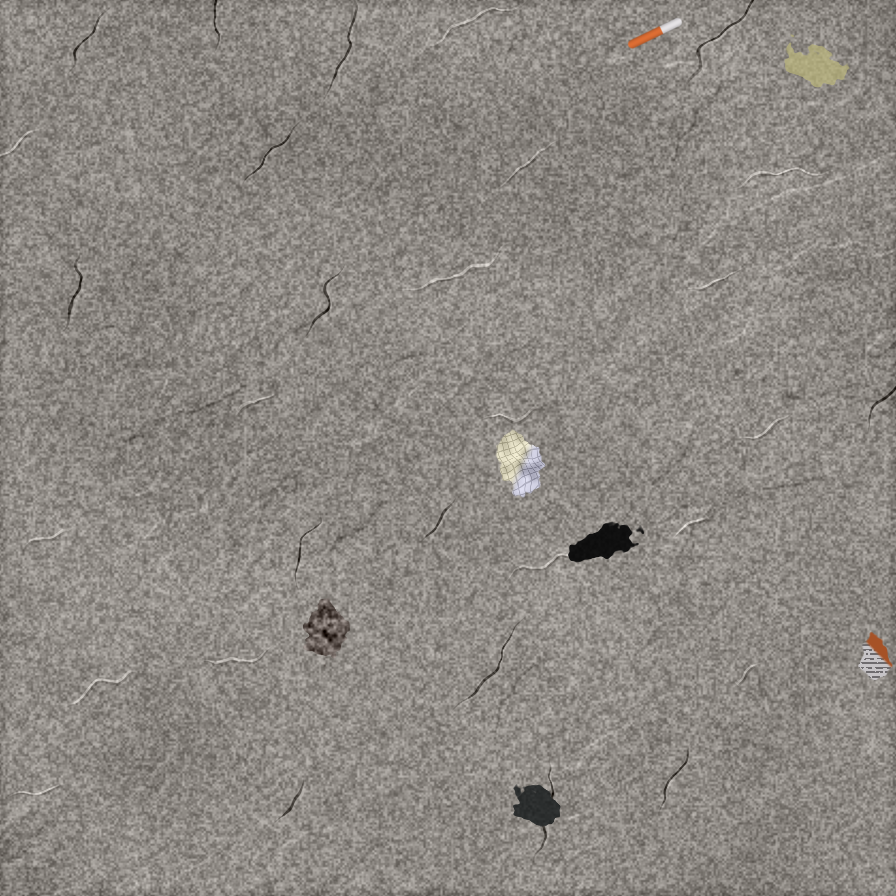
Write a three.js fragment shader that draws this texture.

```glsl
// Grey rough stone slab with grain, flaked ledges, fine cracks and a few bits of litter.
varying vec2 vUv;

const vec3 STONE = vec3(0.550, 0.532, 0.511);
const vec3 ORANGE = vec3(0.87, 0.43, 0.20);
const vec3 WHITE = vec3(0.90, 0.89, 0.90);
const vec3 OLIVE = vec3(0.68, 0.66, 0.49);
const vec3 CREAM = vec3(0.84, 0.82, 0.72);
const vec3 LAVENDER = vec3(0.76, 0.76, 0.83);
const vec3 BROWN = vec3(0.36, 0.32, 0.30);
const vec3 BLACK = vec3(0.06, 0.06, 0.06);
const vec3 CHARCOAL = vec3(0.17, 0.18, 0.18);
const float FINE_GRAIN = 0.23;
const float COARSE_GRAIN = 0.14;
const float MOTTLE = 0.12;
const float LEDGE_DEPTH = 0.11;
const float ROUGHNESS = 0.22;
const float CRACK_WIDTH = 0.0013;
const float EDGE = 0.0011;
const vec2 LIGHT = vec2(-0.0009, 0.0012);
const int CRACKS = 30;

float hash(vec2 p) {
  vec3 q = fract(p.xyx * 0.1031);
  q += dot(q, q.yzx + 33.33);
  return fract((q.x + q.y) * q.z);
}

float noise(vec2 p) {
  vec2 i = floor(p), f = fract(p);
  f = f * f * (3.0 - 2.0 * f);
  return mix(mix(hash(i), hash(i + vec2(1, 0)), f.x),
             mix(hash(i + vec2(0, 1)), hash(i + 1.0), f.x), f.y);
}

float fbm(vec2 p) {
  float sum = 0.0, amp = 0.5;
  for (int i = 0; i < 5; i++) {
    sum += amp * noise(p);
    p = mat2(1.6, 1.2, -1.2, 1.6) * p + 17.3;
    amp *= 0.5;
  }
  return sum;
}

vec2 turn(vec2 p, float a) {
  return vec2(cos(a) * p.x + sin(a) * p.y, cos(a) * p.y - sin(a) * p.x);
}

// Terraced height: thin flakes of stone that end in ragged ledges
float ledges(vec2 p) {
  vec2 q = turn(p, 0.6) * vec2(3.2, 5.0);
  float level = fbm(q + 41.0) * 6.0;
  return floor(level) + smoothstep(0.46, 0.54, fract(level));
}

// Wavering, tapered lines: steep ones dark, flatter ones catching light
float cracks(vec2 p) {
  vec2 warp = vec2(noise(p * 38.0), noise(p * 38.0 + 90.0)) - 0.5;
  p += 0.010 * warp + 0.004 * (noise(p * 120.0) - 0.5);
  float tone = 0.0;
  for (int i = 0; i < CRACKS; i++) {
    float k = float(i);
    float pick = hash(vec2(k, 3.7));
    float dark = step(0.45, hash(vec2(k, 8.1)));
    vec2 centre = fract(vec2(0.7549, 0.5698) * k + vec2(0.49, 0.42));
    vec2 q = turn(p - centre, mix(0.1, 0.8, pick) + 0.6 * dark);
    float halfLength = mix(0.025, 0.095, pow(hash(vec2(k, 5.3)), 1.5));
    float bend = 0.006 * sin(q.x * 42.0 + k) + 0.002 * sin(q.x * 150.0 + k * 3.0);
    float taper = 1.0 - smoothstep(0.3, 1.0, abs(q.x) / halfLength);
    float width = CRACK_WIDTH * (0.5 + 0.5 * taper);
    float y = q.y - bend;
    float core = 1.0 - smoothstep(width * 0.4, width * 1.6, abs(y));
    float rim = 1.0 - smoothstep(width * 0.4, width * 1.6, abs(y + 2.2 * width));
    tone += taper * mix(0.19 * core - 0.10 * rim, 0.07 * rim - 0.32 * core, dark);
  }
  return clamp(tone, -0.42, 0.25);
}

// Coverage of a ragged ellipse; q is measured from its centre
float scrap(vec2 q, vec2 radius, float ragged) {
  float wobble = noise(q * 85.0 + radius * 900.0) + 0.5 * noise(q * 210.0 + 7.0) - 0.75;
  float d = (length(q / radius) - 1.0 + ragged * wobble) * min(radius.x, radius.y);
  return 1.0 - smoothstep(-EDGE, EDGE, d);
}

vec3 addLitter(vec3 col, vec2 p, float grain) {
  // Cigarette end
  vec2 q = turn(p - vec2(0.731, 0.963), 0.45);
  float d = length(vec2(max(abs(q.x) - 0.028, 0.0), q.y)) - 0.0048;
  vec3 paper = mix(ORANGE, WHITE, smoothstep(0.007, 0.009, q.x)) * (1.0 - 2e4 * q.y * q.y * 0.5);
  col = mix(col, paper, 1.0 - smoothstep(-EDGE, EDGE, d));
  // Dry olive scrap
  q = turn(p - vec2(0.912, 0.926), -0.45);
  col = mix(col, OLIVE + 0.3 * grain, scrap(q, vec2(0.036, 0.017), 0.9));
  // Crumpled checked wrapper
  q = turn(p - vec2(0.581, 0.482), 0.35);
  vec2 check = abs(fract(q * 150.0 + noise(q * 60.0)) - 0.5);
  float lines = smoothstep(0.36, 0.48, max(check.x, check.y));
  vec3 wrap = mix(LAVENDER, CREAM, smoothstep(-0.012, 0.006, q.y - q.x));
  wrap += 0.24 * (noise(q * 110.0) - 0.5) - 0.17 * lines;
  col = mix(col, wrap, scrap(q, vec2(0.024, 0.036), 0.45));
  // Brown crumb of rock
  q = p - vec2(0.363, 0.296);
  vec3 rock = BROWN + 0.5 * (noise(q * 190.0) - 0.5) + grain;
  col = mix(col, rock, scrap(q, vec2(0.022, 0.034), 0.6));
  // Black and charcoal shards
  q = turn(p - vec2(0.676, 0.395), 0.35);
  col = mix(col, BLACK + 0.1 * grain, scrap(q, vec2(0.037, 0.016), 0.6));
  q = turn(p - vec2(0.597, 0.101), -0.4);
  col = mix(col, CHARCOAL + 0.2 * grain, scrap(q, vec2(0.027, 0.017), 0.9));
  // Printed paper with a rusty corner
  q = p - vec2(0.977, 0.266);
  float print = step(0.5, fract(q.y * 200.0)) * step(0.4, noise(q * 420.0));
  vec3 note = mix(WHITE - 0.12 - 0.35 * print, ORANGE * 0.75, smoothstep(0.004, 0.010, q.x + q.y));
  return mix(col, note, scrap(q, vec2(0.016, 0.023), 0.4));
}

void main() {
  vec2 p = vUv;
  float grain = FINE_GRAIN * (noise(p * 420.0) - 0.5)
              + COARSE_GRAIN * (noise(p * 230.0 + 31.0) - 0.5);
  // Relief lit from the upper left, strongest in patches
  float patches = smoothstep(0.38, 0.68, noise(p * 5.0 + 12.0));
  float ledge = clamp(ledges(p - LIGHT) - ledges(p + LIGHT), -1.0, 1.0);
  vec2 r = turn(p, 0.7) * vec2(22.0, 40.0);
  vec2 shift = turn(LIGHT, 0.7) * vec2(22.0, 40.0);
  float rough = fbm(r - shift) - fbm(r + shift);
  float tone = grain + LEDGE_DEPTH * patches * ledge + ROUGHNESS * (0.4 + patches) * rough;
  tone += MOTTLE * (fbm(p * 6.0) - 0.48) + cracks(p);
  // Worn rim of the slab
  vec2 rim = min(p, 1.0 - p);
  tone -= 0.06 * (1.0 - smoothstep(0.0, 0.012, min(rim.x, rim.y)));
  gl_FragColor = vec4(clamp(addLitter(STONE + tone, p, grain), 0.0, 1.0), 1.0);
}
```
